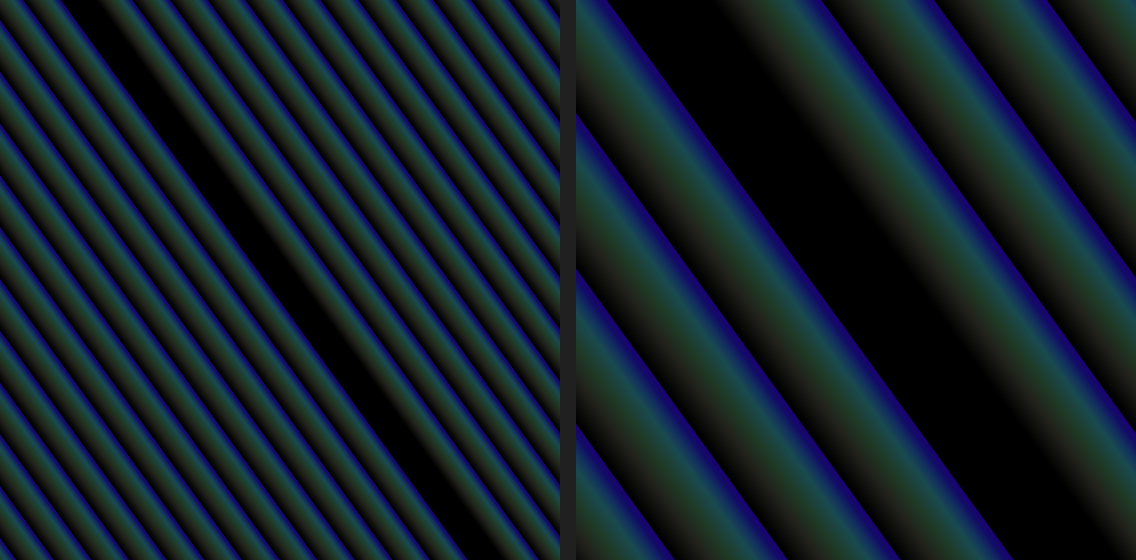
Left, the full canvas; right, a detail of the centre.
Give the GLSL for this pattern, as a WebGL 1 fragment shader.

```glsl
precision highp float;
// Slanted glowing bands, black through green and teal to indigo, split by one black gap.

uniform vec2 u_resolution;

const float TILT = 0.62832;       // angle of the band normal, 36 degrees
const float PERIOD = 0.05436;     // band width across the slant
const float GAP_START = -0.0218;  // gap limits, measured from the centre
const float GAP_END = 0.0271;
const float EDGE_PIXELS = 1.0;    // softness of the sharp side

const vec3 OLIVE  = vec3(0.13, 0.135, 0.105);
const vec3 GREEN  = vec3(0.12, 0.23, 0.15);
const vec3 TEAL   = vec3(0.10, 0.29, 0.31);
const vec3 BLUE   = vec3(0.07, 0.19, 0.37);
const vec3 INDIGO = vec3(0.07, 0.05, 0.40);
const vec3 VIOLET = vec3(0.11, 0.00, 0.45);

// Linear progress of t from a to b, held at both ends.
float ramp(float a, float b, float t) {
    return clamp((t - a) / (b - a), 0.0, 1.0);
}

// Colour across one band, from its dark side (0) to its sharp side (1).
vec3 bandColor(float t) {
    vec3 color = OLIVE * ramp(0.02, 0.30, t);
    color = mix(color, GREEN, ramp(0.30, 0.50, t));
    color = mix(color, TEAL, ramp(0.50, 0.71, t));
    color = mix(color, BLUE, ramp(0.71, 0.82, t));
    color = mix(color, INDIGO, ramp(0.82, 0.92, t));
    return mix(color, VIOLET, ramp(0.92, 1.0, t));
}

void main() {
    float size = min(u_resolution.x, u_resolution.y);
    vec2 p = (gl_FragCoord.xy - 0.5 * u_resolution) / size;
    float across = dot(p, vec2(cos(TILT), sin(TILT)));

    // Bands on each side are counted from their own side of the gap.
    float start = across < GAP_START ? GAP_START : GAP_END;
    float t = fract((across - start) / PERIOD);
    float inGap = step(GAP_START, across) * (1.0 - step(GAP_END, across));

    // Fade the bright side into the next band's black.
    float edge = clamp((1.0 - t) * PERIOD * size / EDGE_PIXELS, 0.0, 1.0);
    gl_FragColor = vec4(bandColor(t) * edge * (1.0 - inGap), 1.0);
}
```
